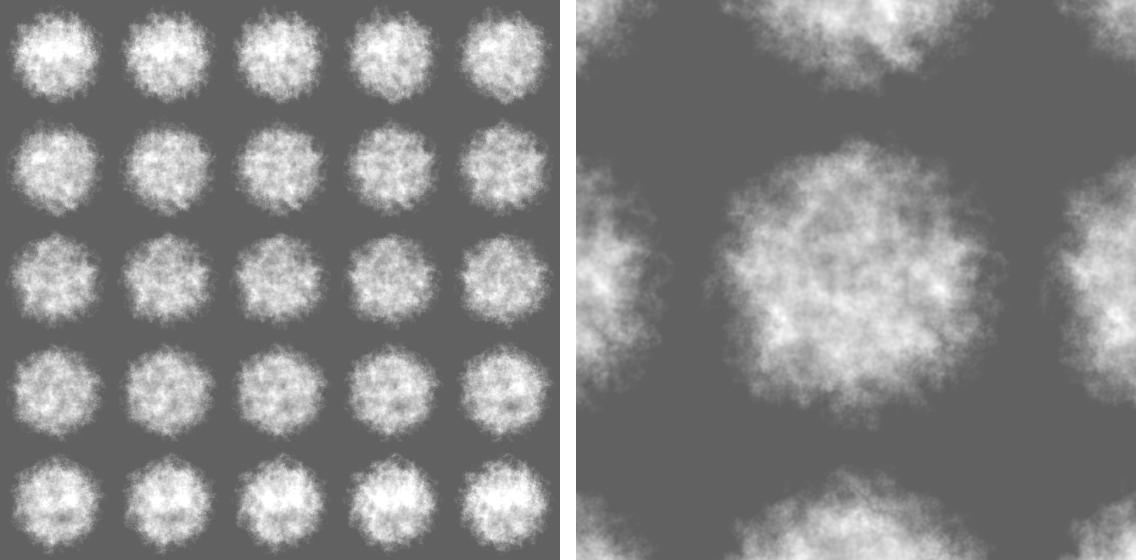
Left: the whole. Right: its middle third, enlarged.
This pattern is drawn by a WebGL 2 fragment shader. Its source:

```glsl
#version 300 es
precision highp float;

uniform vec2 u_resolution;
out vec4 fragColor;

const float GRID = 5.0;
const float FRAMES = GRID * GRID;
const float TAU = 6.2831853;
const float BACKDROP = 0.38;
const float SMOKE = 0.81;

// Pseudo-random gradient for an integer lattice point
vec3 latticeGradient(ivec3 cell) {
    uvec3 h = uvec3(cell) * 1664525u + 1013904223u;
    for (int i = 0; i < 2; i++) {
        h.x += h.y * h.z;
        h.y += h.z * h.x;
        h.z += h.x * h.y;
        h ^= h >> 16u;
    }
    return vec3(h & 0xffffu) / 32767.5 - 1.0;
}

// Gradient noise that wraps after period cells on each axis
float gradientNoise(vec3 p, ivec3 period) {
    vec3 base = floor(p);
    vec3 f = p - base;
    vec3 blend = f * f * f * (f * (f * 6.0 - 15.0) + 10.0);
    float sum = 0.0;
    for (int i = 0; i < 8; i++) {
        ivec3 corner = ivec3(i & 1, (i >> 1) & 1, i >> 2);
        vec3 offset = vec3(corner);
        vec3 weight = mix(1.0 - blend, blend, offset);
        vec3 gradient = latticeGradient((ivec3(base) + corner) % period);
        sum += weight.x * weight.y * weight.z * dot(gradient, f - offset);
    }
    return sum;
}

// Layered noise; loopTime runs from 0 to 1 over the whole sheet
float cloud(vec2 uv, float loopTime, int frequency, int loopCells, float gain) {
    float sum = 0.0;
    float amplitude = 1.0;
    for (int octave = 0; octave < 4; octave++) {
        ivec3 period = ivec3(frequency, frequency, loopCells);
        sum += amplitude * gradientNoise(vec3(uv, loopTime) * vec3(period), period);
        amplitude *= gain;
        frequency *= 2;
        loopCells++;
    }
    return sum;
}

// Signed number of frames from a peak, on the closed loop
float framesFrom(float frame, float peak) {
    return mod(frame - peak + 0.5 * FRAMES, FRAMES) - 0.5 * FRAMES;
}

// Soft elliptical spot that fades in and out over a span of frames
float spot(vec2 p, vec2 center, vec2 size, float framesAway, float span) {
    vec2 q = (p - center) / size;
    float age = framesAway / span;
    return exp(-dot(q, q) - age * age);
}

// Brightness of one smoke puff centred in its cell
float puff(vec2 uv, float frame) {
    vec2 p = uv - 0.5;
    float loopTime = frame / FRAMES;
    float billow = cloud(uv, loopTime, 8, 3, 0.65);
    float fray = cloud(fract(uv + 0.37), loopTime, 10, 3, 0.7);

    // Frayed round outline
    float radius = length(p);
    float density = smoothstep(0.45, 0.23, radius + 0.085 * fray);
    density *= smoothstep(0.5, 0.44, radius);

    // Glow that drifts from right to left and stretches at its peak
    float glowAge = framesFrom(frame, 24.0);
    float stretch = mix(0.28, 0.12, smoothstep(0.0, 7.0, abs(glowAge)));
    vec2 glowCenter = vec2(-0.028 * glowAge, 0.055);
    float glow = spot(p, glowCenter, vec2(stretch, 0.085), glowAge, 7.5);

    // Thin hollows in the smoke
    float lowHollow = spot(p, vec2(0.09, -0.14), vec2(0.1, 0.07), framesFrom(frame, 19.0), 3.5);
    float highHollow = spot(p, vec2(0.17, 0.18), vec2(0.05), framesFrom(frame, 10.0), 6.0);

    float shade = SMOKE + 0.03 * cos(TAU * glowAge / FRAMES);
    shade += 0.27 * billow + 0.26 * glow - 0.18 * lowHollow - 0.17 * highHollow;
    return mix(BACKDROP, shade, density);
}

void main() {
    vec2 sheet = gl_FragCoord.xy / u_resolution * GRID;
    vec2 cell = floor(sheet);

    // Frames read from the top left, row by row
    float frame = cell.x + GRID * (GRID - 1.0 - cell.y);
    float grey = puff(fract(sheet), frame);
    fragColor = vec4(vec3(clamp(grey, 0.0, 1.0)), 1.0);
}
```
